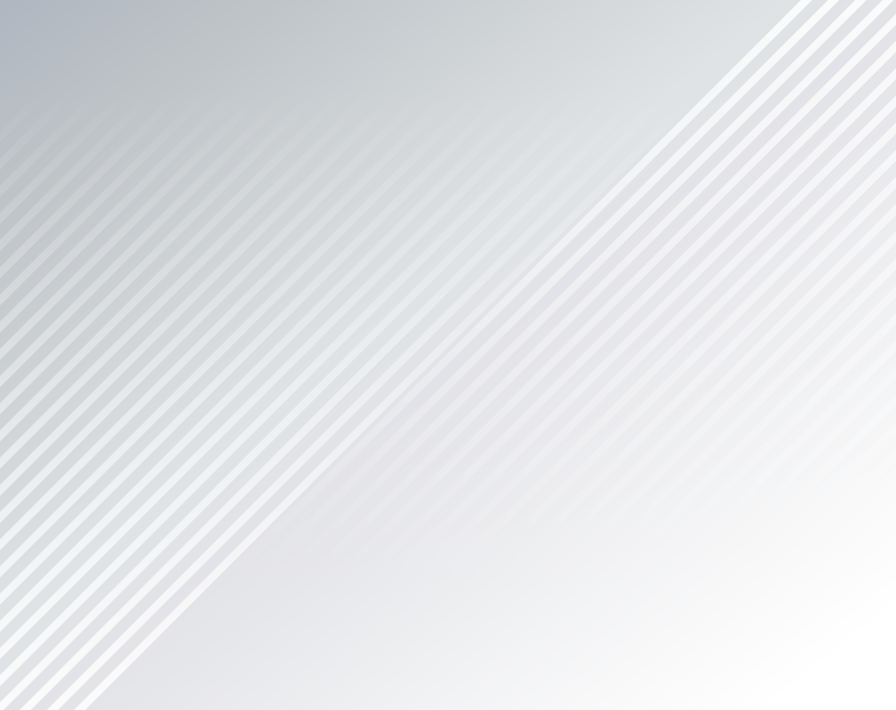
This background is drawn by a WebGL 1 fragment shader. Its source:

```glsl
precision highp float;
// Silver diagonal gradient with two opposing groups of fading white stripes.

uniform vec2 u_resolution;

// Gradient colours, from the top left corner to the bottom right one
const vec3 STEEL    = vec3(0.685, 0.715, 0.755);
const vec3 GREY     = vec3(0.750, 0.768, 0.782);
const vec3 SILVER   = vec3(0.875, 0.890, 0.900);
const vec3 LAVENDER = vec3(0.890, 0.892, 0.910);
const vec3 PEARL    = vec3(0.952, 0.954, 0.960);
const vec3 WHITE    = vec3(1.0);

// Stripe layout, measured along x + depth in canvas heights
const float PERIOD      = 0.0383;
const float HALF_WIDTH  = 0.0078;
const float LOWER_FIRST = 1.112;
const float UPPER_FIRST = 1.136;

// Stripe fading, by depth below the top edge
const float STRENGTH   = 0.86;
const float LOWER_FADE = 0.13;
const float UPPER_FADE = 0.81;

// Linear progress from a to b, clamped
float ramp(float a, float b, float x) {
  return clamp((x - a) / (b - a), 0.0, 1.0);
}

vec3 backdrop(float t) {
  vec3 color = mix(STEEL, GREY, ramp(0.0, 0.15, t));
  color = mix(color, SILVER, ramp(0.15, 0.44, t));
  color = mix(color, LAVENDER, ramp(0.44, 0.53, t));
  color = mix(color, PEARL, ramp(0.53, 0.75, t));
  return mix(color, WHITE, ramp(0.75, 0.93, t));
}

// Coverage of stripes repeating from offset zero towards positive offsets
float stripes(float offset, float blur) {
  float fromCentre = abs(mod(offset + 0.5 * PERIOD, PERIOD) - 0.5 * PERIOD);
  float band = 1.0 - smoothstep(HALF_WIDTH - blur, HALF_WIDTH + blur, fromCentre);
  return band * step(-0.5 * PERIOD, offset);
}

void main() {
  vec2 uv = gl_FragCoord.xy / u_resolution;
  float depth = 1.0 - uv.y;
  float diagonal = gl_FragCoord.x / u_resolution.y + depth;
  float blur = 1.0 / u_resolution.y;

  vec3 color = backdrop(0.5 * (uv.x + depth));

  // Lower group fades upwards, upper group fades downwards
  float lower = stripes(LOWER_FIRST - diagonal, blur) * ramp(LOWER_FADE, 1.0, depth);
  float upper = stripes(diagonal - UPPER_FIRST, blur) * ramp(UPPER_FADE, 0.0, depth);
  color = mix(color, WHITE, STRENGTH * max(lower, upper));

  gl_FragColor = vec4(color, 1.0);
}
```
